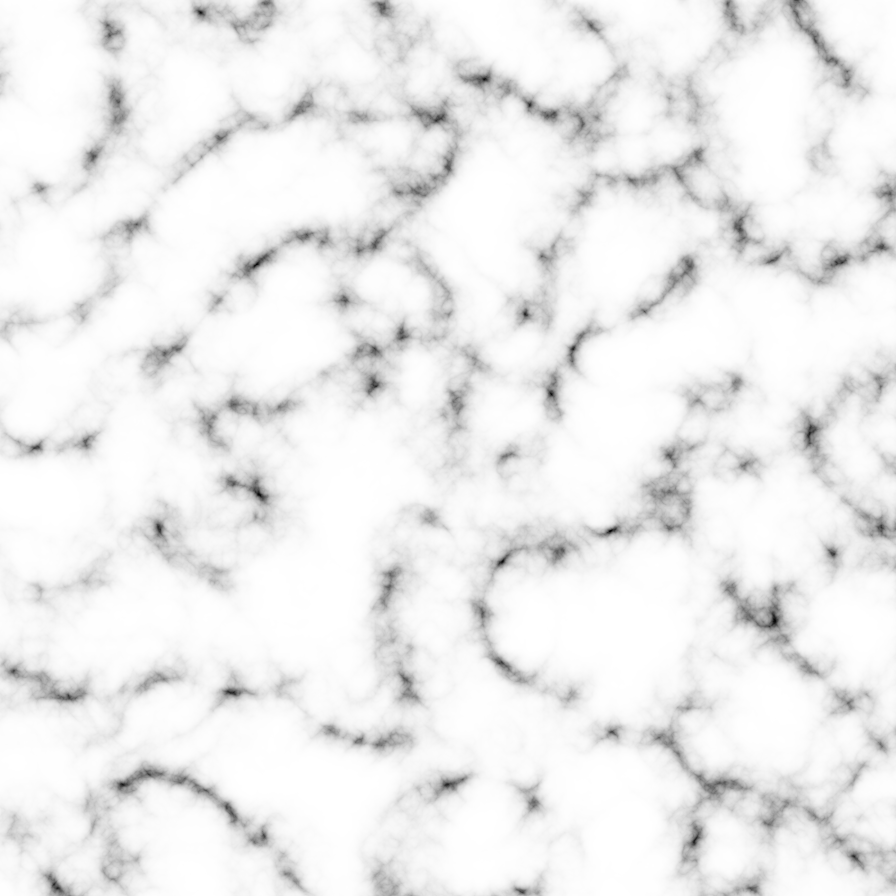
A three.js fragment shader for this texture:

```glsl
// White marble with patchy, jagged grey veins.
// Turbulence (summed absolute gradient noise) falls to zero along the creases
// where octaves cross; an exponential of it turns those creases into dark veins.

varying vec2 vUv;

// Random unit gradient for a lattice corner
vec2 cornerGradient(vec2 cell) {
  float angle = 6.28319 * fract(sin(dot(cell, vec2(127.1, 311.7))) * 43758.547);
  return vec2(cos(angle), sin(angle));
}

float gradientNoise(vec2 p) {
  vec2 cell = floor(p);
  vec2 f = fract(p);
  vec2 fade = f * f * f * (f * (f * 6.0 - 15.0) + 10.0);
  vec2 right = vec2(1.0, 0.0);
  vec2 up = vec2(0.0, 1.0);
  float bottom = mix(dot(cornerGradient(cell), f),
                     dot(cornerGradient(cell + right), f - right), fade.x);
  float top = mix(dot(cornerGradient(cell + up), f - up),
                  dot(cornerGradient(cell + 1.0), f - 1.0), fade.x);
  return mix(bottom, top, fade.y);
}

// Absolute noise over six octaves, with barely rounded creases
float turbulence(vec2 p) {
  float sum = 0.0;
  float amplitude = 1.0;
  for (int octave = 0; octave < 6; octave++) {
    float n = gradientNoise(p);
    sum += amplitude * sqrt(n * n + 0.00001);
    amplitude *= 0.5;
    p = p * 2.0 + vec2(17.37, 9.71);
  }
  return sum;
}

void main() {
  // Veins are darkest where every octave is near zero
  float vein = 1.3 * exp(-10.7 * turbulence(vUv * 6.2 + vec2(3.2, 7.6)));

  vec3 white = vec3(1.0);
  vec3 charcoal = vec3(0.03);
  gl_FragColor = vec4(mix(white, charcoal, min(vein, 1.0)), 1.0);
}
```
